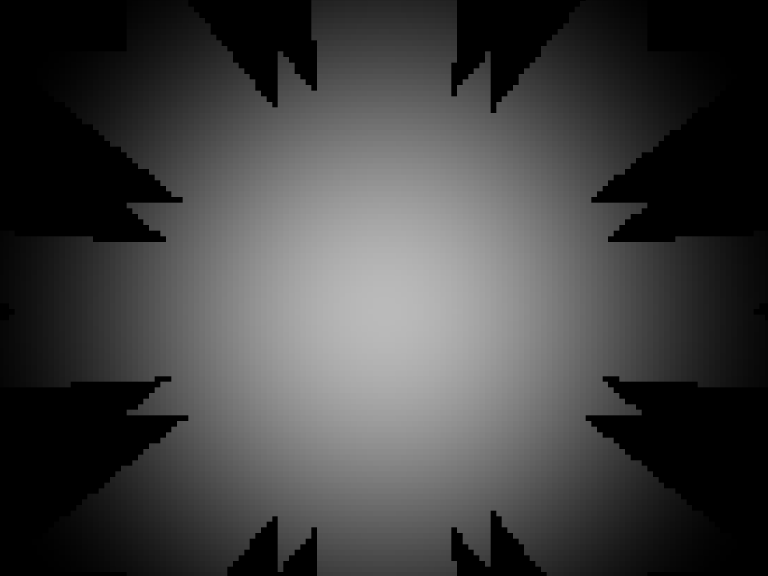
This background is drawn by a Shadertoy shader. Its source:

```glsl
// A soft grey glow on black, framed by eight notched dark wedges.
// The plane is snapped to a coarse mosaic, folded into one octant, and
// the wedge is cut by straight lines; supersampling smooths cell edges.

// 1.0 inside the dark frame, 0.0 in the open light
float frameMask(vec2 p) {
    p = abs(p);
    float side = min(p.x, p.y);
    float reach = max(p.x, p.y);

    // Wedge between two slanted edges, with a notch splitting its tip
    bool wedge = side > 0.116 + 0.07 * (reach - 0.375)
              && side < 0.189 + 0.81 * (reach - 0.349);
    bool pastNotch = side > 0.184 || reach > 0.377 + 1.2 * (side - 0.12);

    // Square corners, and small points on the axes
    bool corner = side > 0.451;
    bool axisPoint = side < 0.55 * (reach - 0.637);

    return (wedge && pastNotch) || corner || axisPoint ? 1.0 : 0.0;
}

// Snap to the centre of a mosaic cell
vec2 mosaic(vec2 p) {
    const float cell = 0.00972;
    vec2 phase = vec2(0.14, 0.64);
    return (floor(p / cell + phase) + 0.5 - phase) * cell;
}

float shade(vec2 p) {
    p = mosaic(p);
    float glow = 0.73 * (1.0 - smoothstep(0.0, 0.755, length(p)));
    return glow * (1.0 - frameMask(p));
}

void mainImage(out vec4 fragColor, in vec2 fragCoord) {
    vec2 glowCentre = vec2(0.0017, -0.04);
    float light = 0.0;

    // Average a 3 by 3 grid of samples within the pixel
    for (int i = 0; i < 9; i++) {
        vec2 jitter = (vec2(i % 3, i / 3) - 1.0) / 3.0;
        vec2 p = (fragCoord + jitter - 0.5 * iResolution.xy) / iResolution.y;
        light += shade(p - glowCentre) / 9.0;
    }
    fragColor = vec4(vec3(light), 1.0);
}
```
